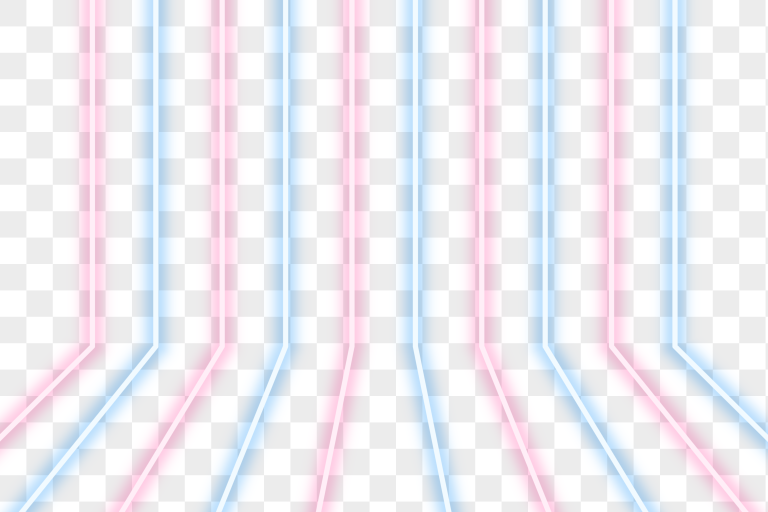
This background is drawn by a WebGL 1 fragment shader. Its source:

```glsl
precision highp float;
// Ten pastel neon tubes, pink and blue in turn, over a grey and white checker.
// Each tube drops straight down, then bends and fans out like a floor.
// A tube is the distance to two joined rays: a tinted halo plus a pale core.
uniform vec2 u_resolution;

// Lengths are fractions of the canvas width, measured from the top left.
#define CELL 0.034375
#define FIRST_X 0.1203
#define PAIR_STEP 0.1690
#define BLUE_OFFSET 0.0826
#define BEND_Y 0.4510
#define FAN_SLOPE 0.202
#define GLOW_RADIUS 0.0172
#define GLOW_FALLOFF 2.3
#define CORE_HALF 0.0034

const float PI = 3.14159;
const vec3 PINK_GLOW = vec3(1.0, 0.80, 0.895);
const vec3 BLUE_GLOW = vec3(0.735, 0.875, 0.99);
const vec3 PINK_CORE = vec3(1.0, 0.935, 0.968);
const vec3 BLUE_CORE = vec3(0.945, 0.98, 1.0);

// Distance to a ray from the origin along a unit direction.
float rayDistance(vec2 p, vec2 dir) {
  return length(p - dir * max(dot(p, dir), 0.0));
}

// Distance to a tube that rises from its bend and leans away below it.
float tubeDistance(vec2 p, float slope) {
  float upper = rayDistance(p, vec2(0.0, -1.0));
  float lower = rayDistance(p, normalize(vec2(slope, 1.0)));
  return min(upper, lower);
}

// Smooth checker: the first cell at the top left is grey.
vec3 checker(vec2 p, float pixel) {
  vec2 wave = sin(p * PI / CELL) * CELL / PI;
  vec2 side = clamp(wave * 2.0 / pixel, -1.0, 1.0);
  return vec3(mix(1.0, 0.925, 0.5 + 0.5 * side.x * side.y));
}

void main() {
  float pixel = 1.0 / u_resolution.x;
  vec2 p = vec2(gl_FragCoord.x, u_resolution.y - gl_FragCoord.y) * pixel;
  vec3 color = checker(p, pixel);
  vec3 coreColor = vec3(1.0);
  float coreMask = 0.0;

  for (int i = 0; i < 10; i++) {
    float index = float(i);
    float blue = mod(index, 2.0);
    float x = FIRST_X + PAIR_STEP * floor(index * 0.5) + BLUE_OFFSET * blue;

    // The lean grows evenly outward from the centre.
    float fromCentre = index - 4.5;
    float slope = FAN_SLOPE * (fromCentre + 0.5 * sign(fromCentre));
    float d = tubeDistance(p - vec2(x, BEND_Y), slope);

    // The halo tints what lies behind it.
    float glow = exp(-pow(d / GLOW_RADIUS, GLOW_FALLOFF));
    color *= mix(vec3(1.0), mix(PINK_GLOW, BLUE_GLOW, blue), glow);

    // Keep the core aside so that no halo covers it.
    float core = 1.0 - smoothstep(-0.7, 0.7, (d - CORE_HALF) / pixel);
    coreColor = mix(coreColor, mix(PINK_CORE, BLUE_CORE, blue), step(0.001, core));
    coreMask = max(coreMask, core);
  }

  gl_FragColor = vec4(mix(color, coreColor, coreMask), 1.0);
}
```
